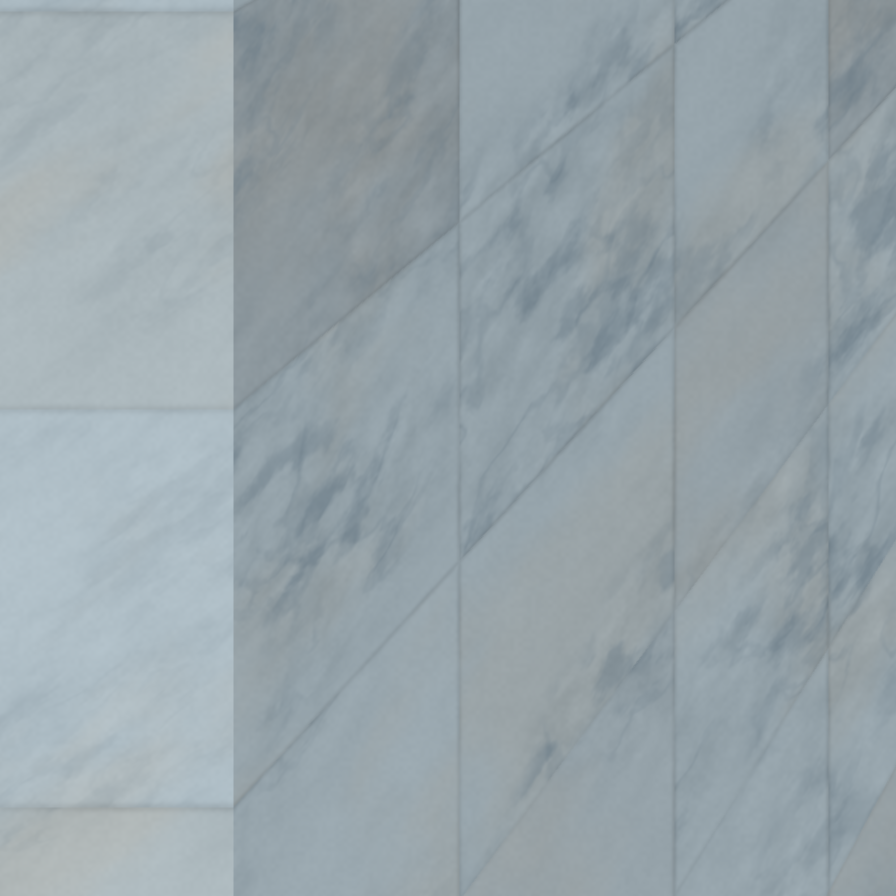
Give the GLSL for this texture, as a Shadertoy shader.

```glsl
#define CORNER_X 0.2604
#define COURSE_HEIGHT 0.444
#define COURSE_TOP 0.543
#define JOINT_RISE 0.828
#define CONVERGENCE 0.2588
#define JOINT_SOFTNESS 0.0027
#define SIDE_COLOR vec3(0.690, 0.750, 0.782)
#define SIDE_DULL vec3(0.675, 0.723, 0.742)
#define FRONT_COLOR vec3(0.587, 0.642, 0.671)
#define FRONT_DARK vec3(0.555, 0.600, 0.624)
#define VEIN_COLOR vec3(0.425, 0.492, 0.538)
#define WARM_TINT vec3(1.025, 0.990, 0.960)

const float columnJoints[4] = float[4](CORNER_X, 0.5125, 0.7526, 0.9245);

float hash(vec2 p) {
    return fract(sin(dot(p, vec2(127.1, 311.7))) * 43758.5453);
}

float noise(vec2 p) {
    vec2 cell = floor(p);
    vec2 f = fract(p);
    f = f * f * (3.0 - 2.0 * f);
    return mix(mix(hash(cell), hash(cell + vec2(1.0, 0.0)), f.x),
               mix(hash(cell + vec2(0.0, 1.0)), hash(cell + 1.0), f.x), f.y);
}

float fbm(vec2 p) {
    float sum = 0.0;
    float amplitude = 0.5;
    for (int i = 0; i < 5; i++) {
        sum += amplitude * noise(p);
        p = mat2(1.6, 1.2, -1.2, 1.6) * p + 3.7;
        amplitude *= 0.5;
    }
    return sum;
}

// Marble of one slab; id holds its column and course
vec3 slab(vec2 p, vec2 id) {
    bool side = id.x < 0.5;
    float seed = hash(id + 4.0);

    // Base tone: alternate courses on the side, every fourth slab on the front
    float dark = 1.0 - step(0.5, mod(id.x + id.y, 4.0));
    dark *= id.y > 0.5 ? 0.4 : 1.0;
    vec3 color = side ? mix(SIDE_COLOR, SIDE_DULL, mod(id.y, 2.0))
                      : mix(FRONT_COLOR, FRONT_DARK, dark);
    color += side ? 0.0 : 0.014 * (seed - 0.5);

    // Grain direction, stretched along the veins
    vec2 along = side ? vec2(0.80, 0.60) : vec2(0.50, 0.866);
    vec2 q = p + 9.0 * vec2(seed, hash(id + 17.0));
    vec2 g = vec2(dot(q, along) * 4.5, dot(q, vec2(-along.y, along.x)) * 11.0);

    // Broad clouds and warm stains
    float cloud = fbm(g * 0.7);
    float stain = smoothstep(0.45, 0.72, fbm(g * 0.8 + 23.0));
    color += 0.06 * (0.48 - cloud);
    color *= mix(vec3(1.0), WARM_TINT, 0.8 * stain);

    // Fine mottling, calm where the cloud is pale
    float busy = smoothstep(0.36, 0.60, cloud);
    float mottle = fbm(g * vec2(4.5, 5.0) + 71.0) - 0.48;
    color -= mottle * mix(0.02, side ? 0.05 : 0.10, busy);

    // Ragged veins and short streaks gathered in the darker clouds
    float ridge = 1.0 - abs(2.0 * fbm(g * 1.9 + 2.0 * cloud + 8.0) - 1.0);
    float streak = smoothstep(0.50, 0.72, fbm(g * vec2(3.4, 4.0) + 41.0));
    float vein = smoothstep(0.86, 1.0, ridge) * 0.3 + streak * 0.55;
    vein *= smoothstep(0.42, 0.66, cloud);
    return mix(color, VEIN_COLOR, vein * (side ? 0.18 : 0.8));
}

// Soft groove, darkest at its centre
float seam(float d, float width) {
    return exp(-d * d / (width * width));
}

vec3 wall(vec2 p) {
    // Column index and distance to the nearest upright joint
    float column = 0.0;
    float upright = 1.0;
    for (int i = 0; i < 4; i++) {
        float d = p.x - columnJoints[i];
        column += step(0.0, d);
        if (i > 0) upright = min(upright, abs(d));
    }

    // Courses are level on the side and converge on the front
    bool side = column < 0.5;
    float run = max(p.x - CORNER_X, 0.0);
    float height = COURSE_HEIGHT - CONVERGENCE * run;
    float course = (COURSE_TOP + JOINT_RISE * run - p.y) / height;
    float nearest = floor(course + 0.5);
    float slope = side ? 0.0 : JOINT_RISE + CONVERGENCE * nearest;
    float across = (course - nearest) * height / sqrt(1.0 + slope * slope);

    vec3 color = slab(p, vec2(column, floor(course)));

    // Joints fade in and out; lower courses sit tighter
    float grime = mix(0.45, 1.0, noise(p * 16.0));
    float tightness = nearest > 1.5 ? 0.5 : 1.0;
    float level = side ? 0.10 * seam(across, 0.0050)
                       : 0.105 * tightness * seam(across, JOINT_SOFTNESS);
    float vertical = 0.105 * seam(upright, JOINT_SOFTNESS);
    color *= 1.0 - grime * max(level, vertical);

    // Fine grain and gentle falloff toward the top
    color += 0.014 * (noise(p * 210.0) - 0.5);
    return color * (1.0 - 0.016 * smoothstep(0.45, 1.0, p.y));
}

void mainImage(out vec4 fragColor, in vec2 fragCoord) {
    // Four samples, spread a little wide, soften the slab edges
    vec3 color = vec3(0.0);
    float spread = max(1.0 / iResolution.y, 0.0025);
    for (int i = 0; i < 4; i++) {
        vec2 offset = vec2(i % 2, i / 2) * 0.5 - 0.25;
        color += wall(fragCoord / iResolution.xy + offset * spread);
    }
    fragColor = vec4(color * 0.25, 1.0);
}
```
